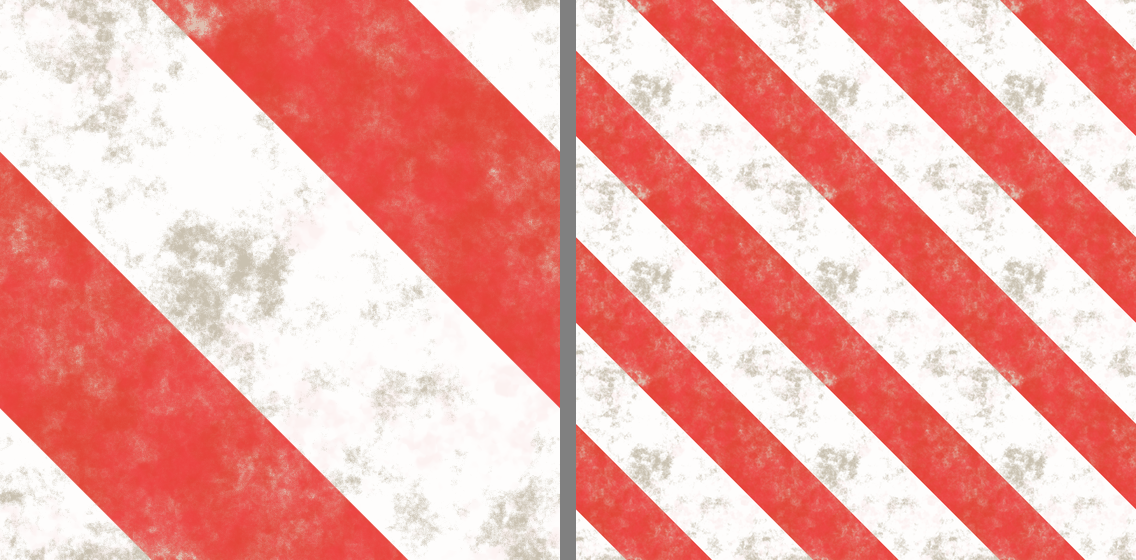
Left: one tile. Right: repeated 3 by 3.
Reproduce this pattern procedurally as a Shadertoy shader.

```glsl
#define REPEATS 1.0
#define STRIPE_SHARE 0.458
#define CLOUD_CELLS 5.0
#define OCTAVES 8
#define ROUGHNESS 0.8
#define RED vec3(0.91, 0.25, 0.22)
#define RED_WEAR vec3(0.87, 0.80, 0.74)
#define WHITE vec3(0.996, 0.992, 0.988)
#define STAIN vec3(0.79, 0.755, 0.69)
#define BLUSH vec3(0.98, 0.88, 0.88)

// Three random values in 0..1 per cell
vec3 hash3(uvec3 v) {
    v = v * 1664525u + 1013904223u;
    v.x += v.y * v.z; v.y += v.z * v.x; v.z += v.x * v.y;
    v ^= v >> 16u;
    v.x += v.y * v.z; v.y += v.z * v.x; v.z += v.x * v.y;
    return vec3(v >> 8u) / 16777216.0;
}

// Smooth cellular noise, wrapping after a whole number of cells
float cellNoise(vec2 uv, float cells, uint seed) {
    vec2 p = uv * cells;
    vec2 home = floor(p);
    float total = 0.0, weights = 0.0;
    for (int j = -1; j <= 1; j++)
    for (int i = -1; i <= 1; i++) {
        vec2 cell = home + vec2(i, j);
        vec3 rnd = hash3(uvec3(uvec2(mod(cell, cells)), seed));
        vec2 d = cell + rnd.xy - p;
        float w = exp(-8.0 * dot(d, d));
        total += w * rnd.z;
        weights += w;
    }
    return total / weights;
}

// Layered noise with zero mean and roughly unit spread
float clouds(vec2 uv, float cells, int octaves, uint seed) {
    float sum = 0.0, power = 0.0, amp = 1.0;
    for (int k = 0; k < octaves; k++) {
        sum += amp * (cellNoise(uv, cells, seed + uint(k)) - 0.5);
        power += amp * amp;
        amp *= ROUGHNESS;
        cells *= 2.0;
    }
    return sum / (0.23 * sqrt(power));
}

void mainImage(out vec4 fragColor, in vec2 fragCoord) {
    vec2 uv = fragCoord / iResolution.xy;

    // Diagonal stripe, signed distance to its edge
    float phase = fract((uv.x + uv.y) * REPEATS);
    float edge = (abs(phase - 0.5) - 0.5 * STRIPE_SHARE) / (REPEATS * sqrt(2.0));
    float pixel = 1.0 / min(iResolution.x, iResolution.y);
    float stripe = 1.0 - smoothstep(-0.7 * pixel, 0.7 * pixel, edge);

    // Wear fields: speckled patches and a soft tint drift
    float wear = clouds(uv, CLOUD_CELLS, OCTAVES, 11u);
    float tint = clouds(uv, 6.0, 5, 47u);

    // Scuffed red paint
    vec3 red = RED + vec3(0.012, 0.0, 0.016) * clamp(tint, -1.5, 1.5);
    red = mix(red, RED_WEAR, min(0.13 * exp(0.7 * wear), 0.9));

    // Stained white paint
    vec3 white = mix(WHITE, BLUSH, 0.4 * smoothstep(0.8, 2.8, tint));
    white = mix(white, STAIN, smoothstep(0.2, 2.8, wear));

    fragColor = vec4(mix(white, red, stripe), 1.0);
}
```
